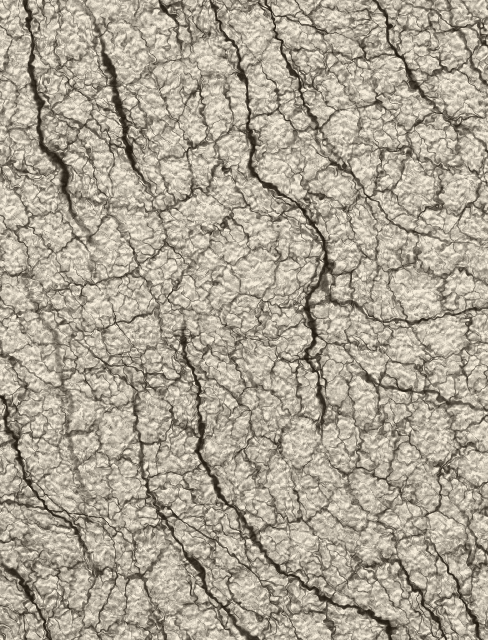
This texture is drawn by a WebGL 1 fragment shader. Its source:

```glsl
precision highp float;
// Worn beige leather: long dark diagonal creases, cracked cells and fine grain.
uniform vec2 u_resolution;

const vec3 SHADOW = vec3(0.11, 0.083, 0.045);
const vec3 HIDE = vec3(1.0, 0.965, 0.893);
const vec2 LIGHT = vec2(0.45, 0.89);
const vec2 STEEP = vec2(0.92, 0.39);
const vec2 SHALLOW = vec2(0.42, 0.91);

float hash(vec2 p) {
  vec3 q = fract(vec3(p.xyx) * 0.1031);
  q += dot(q, q.yzx + 33.33);
  return fract((q.x + q.y) * q.z);
}

vec2 hash2(vec2 p) {
  return vec2(hash(p), hash(p + 57.3));
}

float noise(vec2 p) {
  vec2 c = floor(p), f = fract(p);
  f = f * f * (3.0 - 2.0 * f);
  vec2 e = vec2(1.0, 0.0);
  return mix(mix(hash(c), hash(c + e), f.x),
             mix(hash(c + e.yx), hash(c + e.xx), f.x), f.y);
}

vec2 noise2(vec2 p) {
  return vec2(noise(p), noise(p + 31.7)) - 0.5;
}

// Coordinates across and along a crease direction
vec2 align(vec2 p, vec2 across) {
  return vec2(dot(p, across), dot(p, vec2(-across.y, across.x)));
}

// Voronoi border: x = distance, yz = direction towards it
vec3 cellBorder(vec2 p) {
  vec2 cell = floor(p), f = p - cell, nearest = vec2(0.0);
  float best = 9.0;
  for (int j = -1; j <= 1; j++) {
    for (int i = -1; i <= 1; i++) {
      vec2 g = vec2(float(i), float(j));
      vec2 r = g + 0.08 + 0.84 * hash2(cell + g) - f;
      if (dot(r, r) < best) { best = dot(r, r); nearest = r; }
    }
  }
  vec3 border = vec3(9.0, 0.0, 1.0);
  for (int j = -2; j <= 2; j++) {
    for (int i = -2; i <= 2; i++) {
      vec2 g = vec2(float(i), float(j));
      vec2 r = g + 0.08 + 0.84 * hash2(cell + g) - f;
      vec2 gap = r - nearest;
      if (dot(gap, gap) > 0.0001) {
        vec2 dir = normalize(gap);
        float d = dot(0.5 * (r + nearest), dir);
        if (d < border.x) border = vec3(d, dir);
      }
    }
  }
  return border;
}

// Wandering, broken parallel creases: x = signed distance, y = strength
vec2 crease(vec2 p, vec2 across, float count, float gaps) {
  vec2 q = align(p, across);
  float s = q.x * count + 1.7 * noise(p * 3.1 + count)
          + 0.55 * noise(p * 8.0) + 0.16 * noise(p * 27.0);
  float id = floor(s);
  float offset = 0.3 + 0.4 * hash(vec2(id, count));
  float strength = noise(vec2(id * 5.7 + count, q.y * 4.5));
  return vec2((fract(s) - offset) / count, smoothstep(gaps, gaps + 0.45, strength));
}

// Dark line with a narrow flank
float groove(float d, float width, float px) {
  return 1.0 - smoothstep(0.3 * width, width + 0.6 * px, abs(d));
}

// Light and shade on the rim that slopes into a groove
float rim(float d, vec2 dir, vec2 light, float width) {
  return dot(dir, light) * exp(-abs(d) / width);
}

// Directional relief of fine bumps
float bumps(vec2 p, float scale) {
  vec2 q = align(p, vec2(0.8, 0.6)) * scale + 1.6 * noise2(p * scale * 0.37);
  return noise(q + 0.45 * LIGHT) - noise(q - 0.45 * LIGHT);
}

void main() {
  float px = 1.0 / u_resolution.y;
  vec2 p = gl_FragCoord.xy * px;
  vec2 fray = 0.007 * noise2(p * 170.0) + 0.007 * noise2(p * 75.0);
  vec2 ragged = p + 0.8 * fray + 0.008 * noise2(p * 36.0);
  vec2 bent = ragged + 0.3 * fray + 0.045 * noise2(p * 8.0);

  // Long creases
  vec2 steep = crease(ragged, STEEP, 11.0, 0.2);
  vec2 shallow = crease(ragged, SHALLOW, 8.5, 0.35);
  float steepLine = groove(steep.x, 0.0036, px) * steep.y;
  float shallowLine = groove(shallow.x, 0.0025, px) * shallow.y;

  // Pebbled cells, hairline cracks and the finest crackle
  vec2 stretch = vec2(1.12, 0.88);
  vec2 grainLight = align(LIGHT, STEEP);
  vec2 crackBend = bent + 0.012 * noise2(p * 48.0);
  vec3 pebble = cellBorder(align(bent, STEEP) * stretch * 17.0);
  vec3 hair = cellBorder(align(crackBend, STEEP) * stretch * 40.0);
  vec3 crackle = cellBorder(align(crackBend, SHALLOW) * 84.0);
  float pebbleD = pebble.x / 17.0;
  float hairD = hair.x / 40.0;
  float crackleD = crackle.x / 84.0;
  float nearCrease = exp(-abs(steep.x) / 0.01) * steep.y + exp(-pebbleD / 0.006);
  float pebbleLine = groove(pebbleD, 0.0023, px) * mix(0.25, 1.0, noise(p * 26.0 + 4.0));
  float hairPatch = smoothstep(0.3, 0.75, noise(p * 30.0 + 9.0));
  float cracklePatch = smoothstep(0.35, 0.8, noise(p * 42.0 + 17.0));
  float hairLine = groove(hairD, 0.0017, px)
                 * clamp(0.75 * hairPatch + 0.45 * nearCrease, 0.0, 1.0);
  float crackleLine = groove(crackleD, 0.0014, px)
                    * clamp(0.5 * cracklePatch + 0.5 * nearCrease, 0.0, 1.0);

  // Surface tone: faint sheen, swelling, rims and grain
  float tone = 0.775 + 0.04 * (noise(p * 2.6) - 0.5) - 0.035 * smoothstep(0.6, 0.0, p.y);
  tone += 0.025 * smoothstep(0.0, 0.015, pebbleD);
  tone += 0.13 * rim(pebbleD, pebble.yz, grainLight, 0.004);
  tone += 0.12 * rim(hairD, hair.yz, grainLight, 0.003);
  tone += 0.14 * steep.y * rim(steep.x, -sign(steep.x) * STEEP, LIGHT, 0.005);
  tone += 0.36 * bumps(p, 215.0) + 0.13 * bumps(p + 3.0, 105.0);
  tone += 0.13 * (hash(floor(p * 512.0)) - 0.5);

  // Cracks darken the surface
  tone *= 1.0 - 0.36 * crackleLine;
  tone *= 1.0 - 0.52 * hairLine;
  tone *= 1.0 - 0.68 * pebbleLine;
  tone *= 1.0 - 0.68 * shallowLine;
  tone *= 1.0 - 0.85 * steepLine;

  gl_FragColor = vec4(mix(SHADOW, HIDE, clamp(tone, 0.0, 0.96)), 1.0);
}
```
